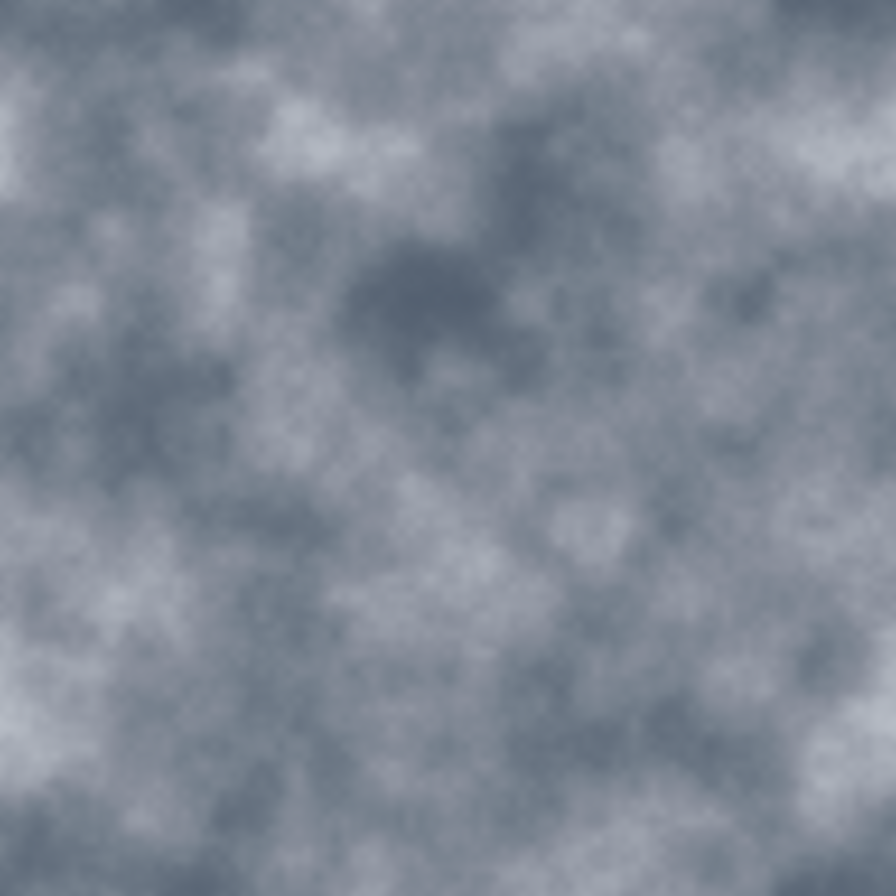
This texture is drawn by a Shadertoy shader. Its source:

```glsl
// Draws a seamless field of soft blue-grey cloud, like overcast sky or mist.

float hash(vec2 cell) {
    vec3 p = fract(cell.xyx * 0.1031);
    p += dot(p, p.yzx + 33.33);
    return fract((p.x + p.y) * p.z);
}

// Smooth lattice noise that repeats after "period" cells
float tiledNoise(vec2 p, float period, float seed) {
    vec2 cell = floor(p);
    vec2 f = p - cell;
    vec2 blend = f * f * (3.0 - 2.0 * f);
    vec2 low = mod(cell, period) + seed;
    vec2 high = mod(cell + 1.0, period) + seed;
    float bottom = mix(hash(low), hash(vec2(high.x, low.y)), blend.x);
    float top = mix(hash(vec2(low.x, high.y)), hash(high), blend.x);
    return mix(bottom, top, blend.y);
}

// Octaves of halving size, with contrast raised about the middle
float cloudDensity(vec2 uv) {
    float sum = 0.0, total = 0.0, strength = 0.5, period = 6.0;
    for (int octave = 0; octave < 5; octave++) {
        sum += strength * tiledNoise(uv * period, period, 17.0 + 131.0 * float(octave));
        total += strength;
        strength *= 0.56;
        period *= 2.0;
    }
    return 0.475 + 1.36 * (sum / total - 0.5);
}

// Cool grey to faint violet grey, with soft slate shadow and pale highlight
vec3 cloudColor(float density) {
    float shadow = 1.0 - exp(-3.0 * max(0.42 - density, 0.0));
    float light = clamp((density - 0.58) / 0.34, 0.0, 1.0);
    vec3 color = mix(vec3(0.457, 0.5, 0.549), vec3(0.535, 0.557, 0.607),
                     clamp((density - 0.42) / 0.16, 0.0, 1.0));
    color = mix(color, vec3(0.28, 0.33, 0.4), shadow);
    return mix(color, vec3(0.72, 0.742, 0.777), light);
}

void mainImage(out vec4 fragColor, in vec2 fragCoord) {
    vec2 uv = fragCoord / iResolution.y;
    fragColor = vec4(cloudColor(cloudDensity(uv)), 1.0);
}
```
